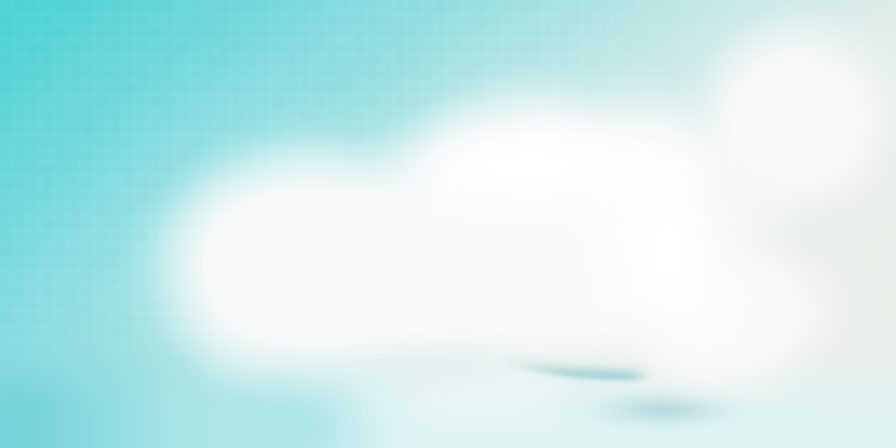
This background is drawn by a WebGL 2 fragment shader. Its source:

```glsl
#version 300 es
precision highp float;

uniform vec2 u_resolution;
out vec4 outColor;

#define CLOUD_SOFTNESS 0.10
#define CLOUD_BLEND 0.07
#define HALO_STRENGTH 0.28
#define HALO_FALLOFF 6.0
#define CELLS_PER_HEIGHT 33.0
#define CELL_CONTRAST 0.016

const vec3 TEAL = vec3(0.29, 0.82, 0.84);
const vec3 AQUA = vec3(0.62, 0.875, 0.88);
const vec3 PALE = vec3(0.91, 0.93, 0.91);
const vec3 MIST = vec3(0.88, 0.955, 0.955);
const vec3 CLOUD = vec3(0.984, 0.980, 0.982);
const vec3 SHADOW = vec3(0.61, 0.80, 0.82);

float hash(vec2 p) {
    return fract(sin(dot(p, vec2(127.1, 311.7))) * 43758.55);
}

float noise(vec2 p) {
    vec2 i = floor(p), f = fract(p);
    f = f * f * (3.0 - 2.0 * f);
    return mix(mix(hash(i), hash(i + vec2(1, 0)), f.x),
               mix(hash(i + vec2(0, 1)), hash(i + vec2(1, 1)), f.x), f.y);
}

// Approximate signed distance to an ellipse
float ellipse(vec2 p, vec2 center, vec2 radius) {
    return (length((p - center) / radius) - 1.0) * min(radius.x, radius.y);
}

float smoothMin(float a, float b) {
    float h = max(CLOUD_BLEND - abs(a - b), 0.0) / CLOUD_BLEND;
    return min(a, b) - 0.25 * h * h * CLOUD_BLEND;
}

float glow(vec2 p, vec2 center, vec2 radius) {
    vec2 q = (p - center) / radius;
    return exp(-dot(q, q));
}

// Overlapping puffs that form the cloud outline
float cloudDistance(vec2 p) {
    float d = ellipse(p, vec2(0.67, 0.40), vec2(0.29, 0.23));
    d = smoothMin(d, ellipse(p, vec2(0.90, 0.40), vec2(0.42, 0.21)));
    d = smoothMin(d, ellipse(p, vec2(1.23, 0.49), vec2(0.36, 0.28)));
    d = smoothMin(d, ellipse(p, vec2(1.46, 0.51), vec2(0.18, 0.24)));
    d = smoothMin(d, ellipse(p, vec2(1.62, 0.29), vec2(0.19, 0.15)));
    return smoothMin(d, ellipse(p, vec2(1.77, 0.74), vec2(0.18, 0.18)));
}

// Teal to pale sky, with a misty band along the bottom
vec3 sky(vec2 p) {
    float t = 0.44 * p.x + 0.45 * (1.0 - p.y);
    vec3 color = mix(TEAL, AQUA, smoothstep(-0.2, 0.7, t) * 1.15 - 0.12);
    color = mix(color, PALE, smoothstep(0.4, 1.1, t));
    vec3 band = mix(vec3(0.46, 0.83, 0.85), vec3(0.68, 0.90, 0.91), smoothstep(0.0, 0.5, p.x));
    band = mix(band, MIST, smoothstep(0.55, 0.98, p.x));
    return mix(color, band, 1.0 - smoothstep(0.07, 0.24, p.y));
}

// Faint square weave
float weave(vec2 p) {
    vec2 cell = p * CELLS_PER_HEIGHT;
    vec2 ridge = 0.5 + 0.5 * cos(6.2832 * cell);
    return 0.5 * (ridge.x + ridge.y) - 0.5 + 0.6 * (hash(floor(cell)) - 0.5);
}

void main() {
    vec2 p = gl_FragCoord.xy / u_resolution.y;
    p.x *= 2.0 * u_resolution.y / u_resolution.x;

    vec3 color = sky(p);
    float weaveMask = smoothstep(0.15, 0.3, p.y) * (1.0 - smoothstep(1.2, 1.7, p.x));
    color += CELL_CONTRAST * weave(p) * weaveMask;

    // Cloud body and its wide halo
    float d = cloudDistance(p) + 0.03 * (noise(p * 6.0) - 0.5);
    float haloMask = smoothstep(0.1, 0.3, p.y);
    color = mix(color, CLOUD, HALO_STRENGTH * haloMask * exp(-HALO_FALLOFF * max(d, 0.0)));
    float cover = 1.0 - smoothstep(-CLOUD_SOFTNESS, CLOUD_SOFTNESS, d);
    color = mix(color, CLOUD, cover);

    // Bright crowns and pale grey hollows
    float crown = glow(p, vec2(1.18, 0.63), vec2(0.28, 0.09))
                + glow(p, vec2(1.50, 0.44), vec2(0.13, 0.20));
    color = mix(color, vec3(1.0), min(crown, 1.0) * cover);
    float hollow = glow(p, vec2(1.67, 0.54), vec2(0.10, 0.09));
    color = mix(color, vec3(0.955, 0.965, 0.958), 0.7 * hollow);

    // Mist and blue patches under the cloud
    color = mix(color, vec3(0.62, 0.88, 0.90), 0.4 * glow(p, vec2(0.69, 0.05), vec2(0.09, 0.07)));
    color = mix(color, CLOUD, 0.4 * glow(p, vec2(1.08, 0.12), vec2(0.22, 0.06)));
    color = mix(color, SHADOW, 0.55 * glow(p, vec2(1.48, 0.085), vec2(0.13, 0.032)));

    // Thin curved wisp of shadow
    float along = (p.x - 1.29) / 0.17;
    float spine = 0.164 - 0.016 * along + 0.012 * along * along;
    float wispWidth = mix(0.010, 0.019, step(spine, p.y));
    float across = (p.y - spine) / wispWidth;
    float wisp = exp(-across * across) * smoothstep(-1.2, 0.2, along) * (1.0 - smoothstep(0.6, 1.05, along));
    color = mix(color, SHADOW, 0.75 * wisp);

    outColor = vec4(clamp(color, 0.0, 1.0), 1.0);
}
```
